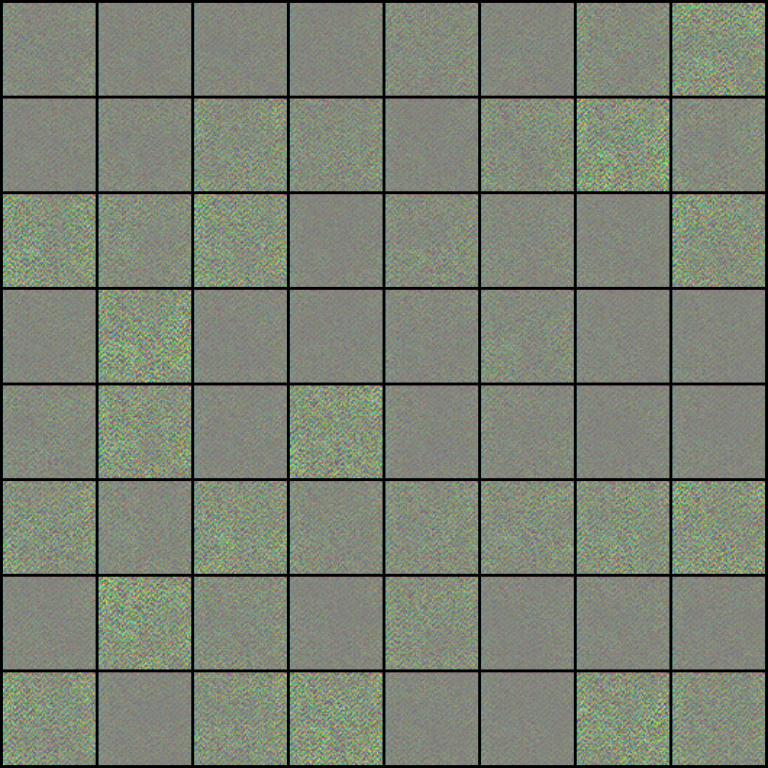
This pattern is drawn by a WebGL 1 fragment shader. Its source:

```glsl
precision highp float;
// An 8 by 8 sheet of square tiles of fine coloured grain, ruled in black.
// Every tile shares a zigzag weave of 64 by 64 grains; hashes vary its
// contrast, its soft patches and its individual grains.

uniform vec2 u_resolution;

const float TAU = 6.2831853;
const float TILES = 8.0;
const float GRAINS = 64.0;               // grains along one tile side
const float RULE = 2.0;                  // line width, in grains
const float PITCH = GRAINS + RULE;
const float SHEET = TILES * PITCH + RULE;

const vec3 GREY = vec3(0.515, 0.515, 0.485);
const vec3 LIME_SHIFT = vec3(0.015, 0.055, -0.025);
const vec3 MAUVE_SHIFT = vec3(0.055, -0.035, 0.015);
const vec3 BLUE_SHIFT = vec3(-0.05, 0.035, 0.08);

float hash1(vec2 p) {
    vec3 q = fract(vec3(p.xyx) * 0.1031);
    q += dot(q, q.yzx + 33.33);
    return fract((q.x + q.y) * q.z);
}

vec3 hash3(vec2 p) {
    vec3 q = fract(vec3(p.xyx) * vec3(0.1031, 0.1030, 0.0973));
    q += dot(q, q.yxz + 33.33);
    return fract((q.xxy + q.yzz) * q.zyx);
}

float valueNoise(vec2 p) {
    vec2 i = floor(p);
    vec2 f = fract(p);
    f = f * f * (3.0 - 2.0 * f);
    float low = mix(hash1(i), hash1(i + vec2(1.0, 0.0)), f.x);
    float high = mix(hash1(i + vec2(0.0, 1.0)), hash1(i + 1.0), f.x);
    return mix(low, high, f.y);
}

// Zigzag stripes of period four, with the channels out of step.
vec3 weave(vec2 grain) {
    float zigzag = abs(mod(grain.x, 8.0) - 4.0) + grain.y;
    vec3 stripes = cos(TAU * (zigzag / 4.0 + vec3(0.0, 0.18, 0.55)));
    vec3 lattice = hash3(mod(grain, 4.0) + 17.0) * 2.0 - 1.0;
    return 0.5 * stripes + 0.6 * lattice;
}

// Contrast of the grain: a level for each tile times soft patches.
float contrast(vec2 tile, vec2 grain) {
    float level = hash1(tile + 5.3);
    float patches = valueNoise(grain / 18.0 + tile * 9.0 + 40.0);
    float sides = smoothstep(0.3, 0.5, abs(grain.x / GRAINS - 0.5));
    return (0.45 + 1.0 * level * level * level) * (0.65 + 0.6 * patches + 0.2 * sides);
}

vec3 grainColour(vec2 tile, vec2 grain) {
    float strength = contrast(tile, grain);
    vec3 shared = hash3(grain + 101.0) * 2.0 - 1.0;
    vec3 own = hash3(grain + tile * 71.0 + 211.0) * 2.0 - 1.0;
    vec3 texture = 0.6 * weave(grain) + 0.45 * shared + 0.4 * own;
    vec3 colour = GREY + LIME_SHIFT * (strength - 0.35) + 0.21 * strength * texture;

    // Tinted borders: dashed blue at the left, mauve at the top.
    float left = 1.0 - step(1.5, grain.x);
    float top = step(GRAINS - 1.5, grain.y);
    float dash = 0.4 + 0.6 * mod(grain.y, 2.0);
    return colour + BLUE_SHIFT * left * dash + MAUVE_SHIFT * top;
}

// Linear blend of the four nearest grains, held inside the tile.
vec3 tileColour(vec2 tile, vec2 position) {
    vec2 p = clamp(position - 0.5, 0.0, GRAINS - 1.0);
    vec2 a = floor(p);
    vec2 b = min(a + 1.0, GRAINS - 1.0);
    vec2 f = p - a;
    vec3 low = mix(grainColour(tile, a), grainColour(tile, vec2(b.x, a.y)), f.x);
    vec3 high = mix(grainColour(tile, vec2(a.x, b.y)), grainColour(tile, b), f.x);
    return mix(low, high, f.y);
}

// Smoothed coverage of the tile, leaving the ruled lines at zero.
float tileMask(vec2 position, float pixel) {
    vec2 inset = GRAINS * 0.5 - abs(position - GRAINS * 0.5);
    vec2 cover = clamp(inset / pixel + 0.5, 0.0, 1.0);
    return cover.x * cover.y;
}

void main() {
    vec2 sheet = gl_FragCoord.xy / u_resolution * SHEET;
    float pixel = SHEET / min(u_resolution.x, u_resolution.y);

    // Measure from the middle of each line, so a tile owns half of each.
    vec2 shifted = sheet - RULE * 0.5;
    vec2 tile = clamp(floor(shifted / PITCH), 0.0, TILES - 1.0);
    vec2 position = shifted - tile * PITCH - RULE * 0.5;

    vec3 colour = tileColour(tile, position) * tileMask(position, pixel);
    gl_FragColor = vec4(clamp(colour, 0.0, 1.0), 1.0);
}
```
